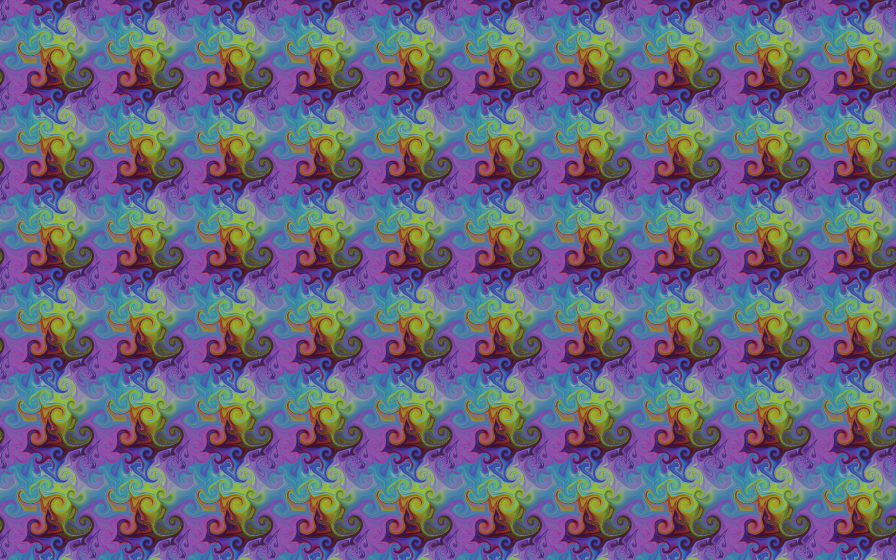
This pattern is drawn by a Shadertoy shader. Its source:

```glsl
// Square tiles of a soft violet, blue, lime and maroon gradient, stirred into small curls.

const float TAU = 6.2831853;

// Four random values in 0..1 from a 2D cell
vec4 hash42(vec2 cell) {
    vec4 q = fract(cell.xyxy * vec4(0.1031, 0.1030, 0.0973, 0.1099));
    q += dot(q, q.wzxy + 33.33);
    return fract((q.xxyz + q.yzzw) * q.zywx);
}

// Twists the plane around jittered centres that wrap at the tile edges
vec2 stir(vec2 p) {
    for (int i = 0; i < 64; i++) {
        int k = i * 27 % 64;  // scattered order avoids a drift along rows
        vec2 cell = vec2(k % 8, k / 8);
        vec4 rnd = hash42(cell + 41.0);
        vec2 centre = (cell + rnd.xy) / 8.0;
        vec2 d = fract(p - centre + 0.5) - 0.5;
        float radius = mix(0.035, 0.088, rnd.z);
        float spin = (rnd.w < 0.5 ? -1.0 : 1.0) * mix(4.0, 6.8, fract(rnd.w * 2.0));
        float angle = spin * exp(-dot(d, d) / (radius * radius));
        float c = cos(angle), s = sin(angle);
        p += mat2(c, s, -s, c) * d - d;
    }
    return p;
}

// One period: violet and blue ground, with a lime to maroon patch low in blue
vec3 gradient(vec2 p) {
    float red = 0.41 + 0.18 * cos(TAU * (p.x + p.y - 0.75)) + 0.04 * cos(TAU * (p.y - 0.65));
    vec2 wave = cos(TAU * (p - vec2(0.28, 0.38)));
    float green = 0.40 + 0.22 * wave.y + 0.12 * wave.x * wave.y;
    vec2 patchWave = 0.5 + 0.5 * cos(TAU * (p - vec2(0.30, 0.66)));
    float blue = mix(0.66, 0.16, smoothstep(0.03, 0.6, patchWave.x * patchWave.y));
    return clamp(vec3(red, green, blue), 0.0, 1.0);
}

void mainImage(out vec4 fragColor, in vec2 fragCoord) {
    vec3 color = vec3(0.0);

    // Average four samples to smooth the fine streaks
    for (int i = 0; i < 4; i++) {
        vec2 offset = vec2(i % 2, i / 2) * 0.5 - 0.25;
        vec2 p = (fragCoord + offset) / iResolution.y * 6.25;  // 6.25 tiles down
        p = vec2(p.x - 0.345, 0.16 - p.y);
        color += gradient(stir(p));
    }
    fragColor = vec4(color / 4.0, 1.0);
}
```
